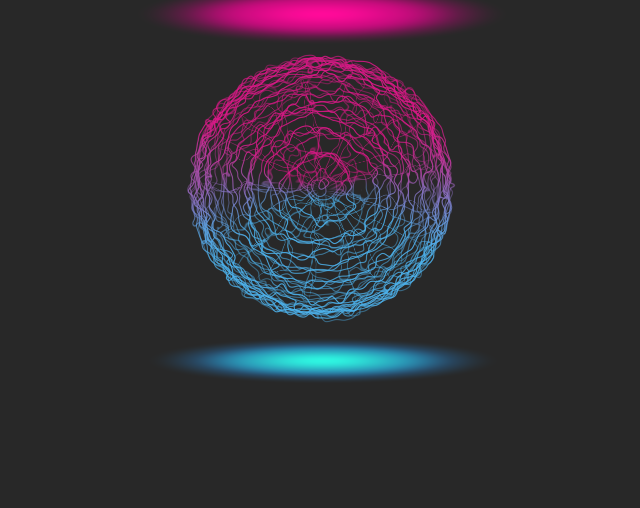
Reproduce this background procedurally as a WebGL 1 fragment shader.

```glsl
precision highp float;

uniform vec2 u_resolution;

const float TAU = 6.2831853;
const int RING_COUNT = 46;
const int SPOKE_LAYERS = 3;

const vec3 CHARCOAL = vec3(0.157);
const vec3 MAGENTA = vec3(0.86, 0.09, 0.53);
const vec3 SKY = vec3(0.30, 0.70, 0.93);

float hash(vec2 p) {
  vec3 q = fract(p.xyx * vec3(0.1031, 0.1030, 0.0973));
  q += dot(q, q.yzx + 33.33);
  return fract((q.x + q.y) * q.z);
}

// Centred value noise: x is the value, yz its gradient
vec3 noiseGrad(vec2 p) {
  vec2 cell = floor(p);
  vec2 f = p - cell;
  vec2 u = f * f * (3.0 - 2.0 * f);
  vec2 du = 6.0 * f * (1.0 - f);
  float a = hash(cell);
  float b = hash(cell + vec2(1.0, 0.0)) - a;
  float c = hash(cell + vec2(0.0, 1.0)) - a;
  float d = hash(cell + vec2(1.0, 1.0)) - a - b - c;
  float value = a + b * u.x + c * u.y + d * u.x * u.y - 0.5;
  return vec3(value, du * (vec2(b, c) + d * u.yx));
}

// Noise of a given spatial frequency and height, gradient included
vec3 ripple(vec2 p, float frequency, float height, float seed) {
  vec3 n = noiseGrad(p * frequency + seed * vec2(17.3, 9.7));
  return height * vec3(n.x, n.yz * frequency);
}

float stroke(float dist, float halfWidth, float pixel) {
  return 1.0 - smoothstep(halfWidth - 0.6 * pixel, halfWidth + 0.6 * pixel, dist);
}

// Crinkled circles, crowding together towards the rim
float ringCoverage(vec2 p, float radius, float pixel) {
  float r = max(length(p), 0.001);
  float gaps = 1.0;
  for (int i = 0; i < RING_COUNT; i++) {
    float seed = float(i) + 1.0;
    float t = seed / float(RING_COUNT);
    float ringRadius = radius * sin(0.25 * TAU * t);
    vec3 bend = ripple(p, 14.0, 0.06 * (1.0 - 0.8 * t), seed);
    bend += ripple(p, 52.0, 0.022, seed + 60.0);
    vec2 slope = p / r + bend.yz;
    float dist = abs(r - ringRadius + bend.x) / max(length(slope), 0.5);
    float opacity = mix(0.4, 0.9, hash(vec2(seed, 4.0)));
    gaps *= 1.0 - opacity * stroke(dist, 0.0011, pixel);
  }
  return 1.0 - gaps;
}

// Crinkled radial threads that link the circles
float spokeCoverage(vec2 p, float radius, float pixel) {
  float gaps = 1.0;
  for (int i = 0; i < SPOKE_LAYERS; i++) {
    float seed = float(i) + 120.0;
    float count = 9.0 + 4.0 * float(i);
    vec2 q = p;
    q.x += ripple(p, 42.0, 0.026, seed).x;
    q.y += ripple(p, 42.0, 0.026, seed + 20.0).x;
    float r = length(q);
    float turn = atan(q.y, q.x + 0.00001) / TAU * count;
    float dist = abs(fract(turn) - 0.5) * TAU * r / count;
    float inner = smoothstep(0.01, 0.035, r);
    float outer = 1.0 - smoothstep(0.75 * radius, 0.97 * radius, r);
    gaps *= 1.0 - 0.55 * inner * outer * stroke(dist, 0.0009, pixel);
  }
  return 1.0 - gaps;
}

// Magenta above, blue below, blending more widely at the sides
vec3 threadColour(vec2 p, float radius) {
  float blend = mix(0.025, 0.15, smoothstep(0.2, 1.0, length(p) / radius));
  float height = p.y + ripple(p, 25.0, 0.03, 200.0).x;
  return mix(SKY, MAGENTA, smoothstep(-blend, blend, height));
}

// Flat elliptical light with a bright core and a tinted fringe
vec3 addGlow(vec3 base, vec2 offset, vec2 extent, vec3 fringe, vec3 core) {
  float level = max(1.0 - length(offset / extent), 0.0);
  vec3 lit = mix(base, fringe, smoothstep(0.0, 0.6, level));
  return mix(lit, core, smoothstep(0.25, 1.0, level));
}

void main() {
  float pixel = 1.0 / u_resolution.y;
  vec2 uv = (gl_FragCoord.xy - vec2(0.5 * u_resolution.x, 0.0)) * pixel;
  vec3 colour = CHARCOAL;

  // Lights above and below the sphere
  colour = addGlow(colour, uv - vec2(0.004, 0.972), vec2(0.37, 0.060),
                   vec3(0.66, 0.05, 0.43), vec3(1.0, 0.04, 0.60));
  colour = addGlow(colour, uv - vec2(0.006, 0.290), vec2(0.35, 0.046),
                   vec3(0.16, 0.42, 0.64), vec3(0.18, 0.96, 0.88));

  // Thread sphere
  float radius = 0.252;
  vec2 p = uv - vec2(0.003, 0.631);
  if (length(p) < 1.15 * radius) {
    float rings = ringCoverage(p, radius, pixel);
    float spokes = spokeCoverage(p, radius, pixel);
    float coverage = 1.0 - (1.0 - rings) * (1.0 - spokes);
    colour = mix(colour, threadColour(p, radius), coverage);
  }

  gl_FragColor = vec4(colour, 1.0);
}
```
